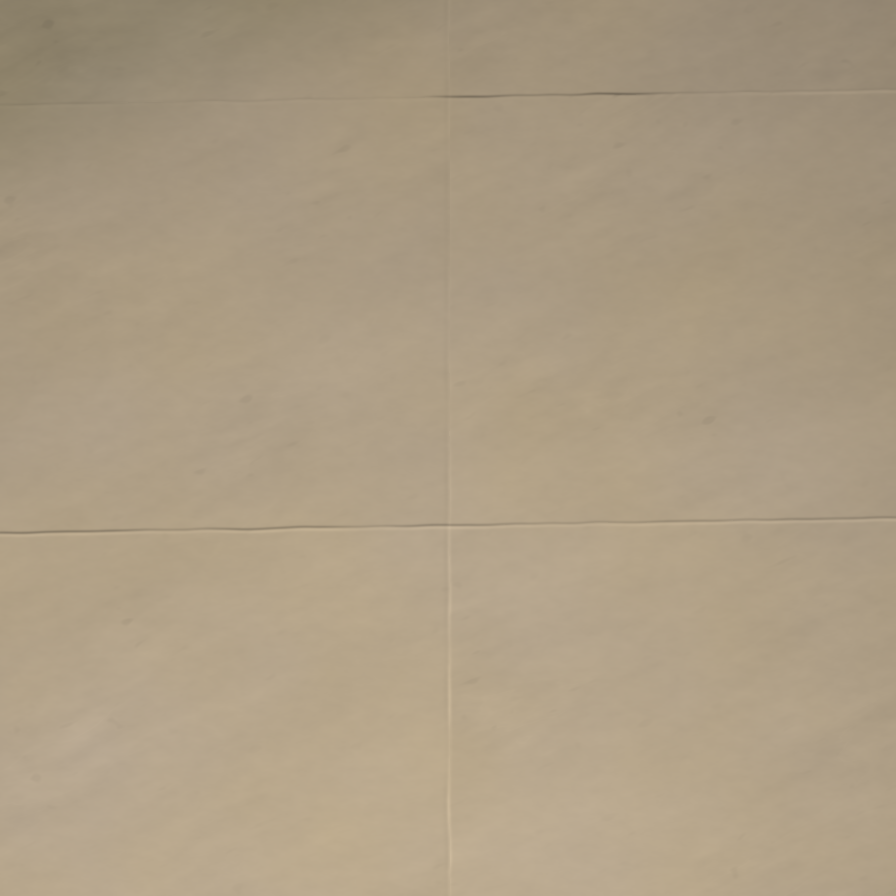
Reproduce this texture procedurally as a Shadertoy shader.

```glsl
// Beige stone floor tiles with faint slanted veins, thin joints and a soft corner shadow.

vec2 hashGradient(vec2 cell) {
    vec3 h = fract(cell.xyx * vec3(0.1031, 0.1030, 0.0973));
    h += dot(h, h.yzx + 33.33);
    float angle = 6.2832 * fract((h.x + h.y) * h.z);
    return vec2(cos(angle), sin(angle));
}

// Gradient noise, roughly -0.7 to 0.7
float noise(vec2 p) {
    vec2 i = floor(p), f = p - i;
    vec2 u = f * f * f * (f * (f * 6.0 - 15.0) + 10.0);
    vec2 e = vec2(1.0, 0.0);
    return mix(
        mix(dot(hashGradient(i), f), dot(hashGradient(i + e), f - e), u.x),
        mix(dot(hashGradient(i + e.yx), f - e.yx), dot(hashGradient(i + 1.0), f - 1.0), u.x),
        u.y);
}

float fbm(vec2 p) {
    float sum = 0.0, amplitude = 0.5;
    for (int k = 0; k < 5; k++) {
        sum += amplitude * noise(p);
        p = mat2(1.6, 0.3, -0.3, 1.6) * p + 7.3;
        amplitude *= 0.6;
    }
    return sum;
}

// Soft line profile that never gets thinner than a pixel
float softLine(float d, float width) {
    float w = max(width, 0.7 / iResolution.y);
    return exp(-d * d / (w * w)) * width / w;
}

// Brightness of the stone: broad clouds, veins, grain and specks
float stone(vec2 uv, vec2 tile) {
    vec2 p = uv + tile * vec2(3.7, 5.3);
    vec2 slanted = mat2(0.92, -0.39, 0.39, 0.92) * p;
    float clouds = fbm(slanted * vec2(3.0, 7.0));
    float veins = fbm(slanted * vec2(9.0, 34.0) + clouds);
    float patches = smoothstep(-0.1, 0.4, fbm(p * 5.0 + 11.0));
    float grain = fbm(p * vec2(45.0, 85.0));
    float specks = smoothstep(0.38, 0.6, noise(slanted * vec2(38.0, 75.0)));
    float hairline = smoothstep(0.03, 0.0, abs(noise(slanted * vec2(3.5, 15.0) + 0.6 * veins)));
    return 0.035 * clouds + (0.016 + 0.035 * patches) * veins + 0.018 * grain
        - 0.028 * specks * (0.3 + patches) + 0.006 * hairline * patches;
}

void mainImage(out vec4 fragColor, in vec2 fragCoord) {
    vec2 uv = fragCoord / iResolution.xy;

    // Slightly tilted, slightly uneven tile grid
    vec2 wobble = 0.0016 * vec2(noise(uv.yy * 14.0 + 3.0), noise(uv.xx * 16.0));
    vec2 size = vec2(0.55, 0.478);
    vec2 grid = (uv - vec2(0.502, 0.405 + 0.017 * uv.x) + wobble) / size;
    vec2 tile = floor(grid);
    vec2 joint = (grid - floor(grid + 0.5)) * size;
    float row = floor(grid.y + 0.5);

    // Falling light with a diagonal shadow in the upper left
    float light = 0.747 - 0.115 * pow(uv.y, 1.5) - 0.055 * pow(uv.x, 3.0)
        - 0.03 * pow(1.0 - uv.x, 3.0);
    float shadow = smoothstep(-0.06, 0.13, uv.y - 0.78 - 0.45 * uv.x);
    light -= 0.06 * shadow;
    light += stone(uv, tile) + 0.006 * noise(tile * 1.7 + 0.4);

    // Horizontal joints: dark crease above a pale lip, worn away in places
    float wear = smoothstep(-0.35, 0.3, noise(vec2(uv.x * 9.0, row * 4.7 + 0.5)));
    float upper = step(0.5, row);
    float crease = mix(1.0 - 0.45 * uv.x,
        0.15 + smoothstep(0.46, 0.53, uv.x) * (1.0 - smoothstep(0.68, 0.8, uv.x)), upper);
    float lip = mix(0.75, 0.15 + 0.5 * smoothstep(0.8, 0.95, uv.x), upper);
    light -= 0.15 * crease * (0.45 + 0.55 * wear) * softLine(joint.y - 0.0006, 0.0016);
    light += 0.065 * lip * (0.6 + 0.4 * wear) * softLine(joint.y + 0.0024, 0.002);

    // Vertical joint: a pale ridge that fades toward the top
    float fade = mix(1.0, 0.2, smoothstep(0.2, 0.6, uv.y));
    float ridgeWear = 0.65 + 0.7 * noise(vec2(uv.y * 18.0, 2.4));
    light += 0.065 * fade * ridgeWear * softLine(joint.x, 0.0022);
    light -= 0.018 * ridgeWear * softLine(joint.x + 0.004, 0.003);

    // Warm stone, cooler in blotches and greener in the shadow
    float blotch = fbm(uv * 4.0 + 20.0);
    vec3 tint = mix(vec3(1.0, 0.908, 0.767), vec3(1.0, 0.92, 0.755), shadow);
    tint += blotch * vec3(-0.01, 0.0, 0.045);
    fragColor = vec4(light * tint, 1.0);
}
```
